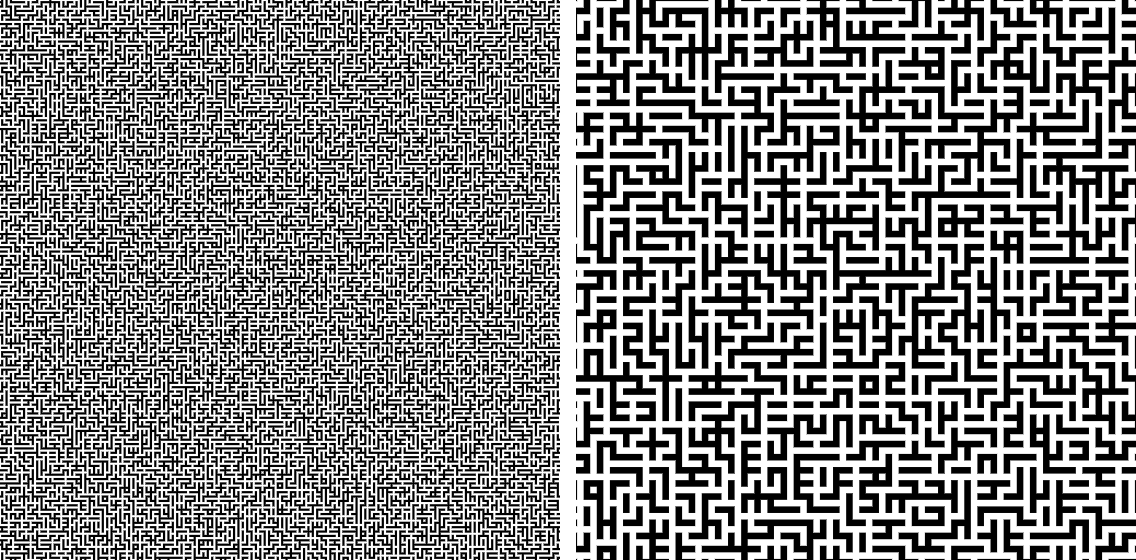
Left: the whole. Right: its middle third, enlarged.
Give the GLSL for this pattern, as a WebGL 2 fragment shader.

```glsl
#version 300 es
precision highp float;
// Draws a fine black and white maze: each lattice node grows one bar towards a random neighbour.

#define CELLS 128.0        // lattice nodes across the canvas
#define HALF_WIDTH 0.25    // half the bar width, in cells
#define SEED 17u
#define BAR_COLOR vec3(0.0)
#define GAP_COLOR vec3(1.0)

uniform vec2 u_resolution;
out vec4 fragColor;

// Integer hash of a lattice node
uint hashNode(ivec2 node) {
    uvec2 q = uvec2(node + 1024) * uvec2(1597334673u, 3812015801u);
    uint h = (q.x ^ q.y ^ (SEED * 747796405u)) * 2891336453u;
    h = (h ^ (h >> 16)) * 2246822519u;
    h = (h ^ (h >> 13)) * 3266489917u;
    return h ^ (h >> 16);
}

// One of the four axis directions
vec2 barDirection(ivec2 node) {
    uint choice = hashNode(node) >> 30;
    float side = (choice & 1u) == 0u ? 1.0 : -1.0;
    return choice < 2u ? vec2(side, 0.0) : vec2(0.0, side);
}

// Square-cornered distance to a box
float boxDistance(vec2 p, vec2 halfSize) {
    vec2 d = abs(p) - halfSize;
    return max(d.x, d.y);
}

// Distance to the nearest bar of the surrounding nodes
float mazeDistance(vec2 p) {
    ivec2 home = ivec2(floor(p));
    float nearest = 1.0;
    for (int y = -1; y <= 1; y++) {
        for (int x = -1; x <= 1; x++) {
            ivec2 node = home + ivec2(x, y);
            vec2 direction = barDirection(node);
            vec2 middle = vec2(node) + 0.5 + 0.5 * direction;
            vec2 halfSize = HALF_WIDTH + 0.5 * abs(direction);
            nearest = min(nearest, boxDistance(p - middle, halfSize));
        }
    }
    return nearest;
}

void main() {
    float cellsPerPixel = CELLS / min(u_resolution.x, u_resolution.y);
    vec2 p = gl_FragCoord.xy * cellsPerPixel;

    // Smooth the edge over one pixel
    float coverage = clamp(0.5 - mazeDistance(p) / cellsPerPixel, 0.0, 1.0);
    fragColor = vec4(mix(GAP_COLOR, BAR_COLOR, coverage), 1.0);
}
```
